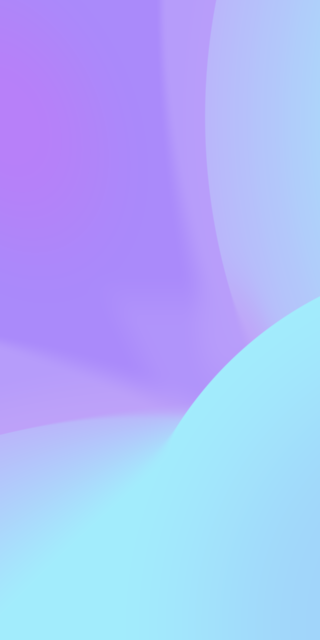
This background is drawn by a Shadertoy shader. Its source:

```glsl
// Soft abstract backdrop: violet field, lilac folds, a pale blue panel at
// the upper right and a large cyan disc at the lower right.
// Layers are curved edges with varying softness, blended back to front.
#define DISC_CENTER vec2(1.526, 0.047)
#define DISC_RADIUS 1.154
#define PANEL_CENTER vec2(2.568, 1.635)
#define PANEL_RADIUS 1.927
#define GLOW_CENTER vec2(0.02, 1.62)
#define STREAK_STRENGTH 0.012

const vec3 VIOLET = vec3(0.665, 0.540, 0.980);
const vec3 MAGENTA = vec3(0.718, 0.500, 0.975);
const vec3 LILAC = vec3(0.712, 0.610, 0.980);
const vec3 ROSE = vec3(0.750, 0.640, 0.975);
const vec3 PERIWINKLE = vec3(0.728, 0.715, 0.980);
const vec3 SKY = vec3(0.680, 0.830, 0.980);
const vec3 CYAN = vec3(0.637, 0.925, 0.990);
const vec3 BLUE = vec3(0.630, 0.835, 0.980);

// Coverage of the positive side of an edge
float cover(float d, float softness) {
    return smoothstep(-softness, softness, d);
}

float hash(float n) {
    return fract(sin(n * 127.1) * 43758.5);
}

// Smooth one-dimensional noise, centred on zero
float streaks(float x) {
    float cell = floor(x);
    float f = fract(x);
    return mix(hash(cell), hash(cell + 1.0), f * f * (3.0 - 2.0 * f)) - 0.5;
}

// Violet field with a slanted magenta glow and a faint central wedge
vec3 violetField(vec2 p) {
    vec2 g = p - GLOW_CENTER;
    g.x += 0.22 * g.y;
    float glow = 1.0 - smoothstep(0.05, 0.46, length(g * vec2(1.0, 0.75)));
    vec3 color = mix(VIOLET, MAGENTA, glow);

    float wedge = cover(1.07 - p.y, 0.09);
    wedge *= cover(p.x - 0.33 - 0.5 * (1.10 - p.y), 0.07);
    color = mix(color, LILAC, 0.55 * wedge);

    float fold = length((p - vec2(0.72, 0.96)) * vec2(1.0, 0.65));
    return mix(color, mix(LILAC, ROSE, 0.4), 0.8 * (1.0 - smoothstep(0.02, 0.16, fold)));
}

// Lilac fold beside the panel, then the panel itself
vec3 addPanel(vec3 color, vec2 p, float pixel) {
    float drop = 2.0 - p.y;
    float foldEdge = 0.503 + 0.147 * drop * drop;
    float fold = cover(p.x - foldEdge, 0.018 + 0.055 * drop * drop);
    float depth = PANEL_RADIUS - distance(p, PANEL_CENTER);
    vec3 foldColor = mix(LILAC, ROSE, 0.25 * smoothstep(-0.12, 0.0, depth));
    color = mix(color, foldColor, fold * smoothstep(0.78, 1.05, p.y));

    float tone = depth / 0.36 + 4.0 * STREAK_STRENGTH * streaks(depth * 45.0);
    vec3 panel = mix(PERIWINKLE, SKY, clamp(tone, 0.0, 1.0));
    float blush = (1.0 - smoothstep(0.92, 1.25, p.y)) * (1.0 - smoothstep(0.0, 0.13, depth));
    panel = mix(panel, ROSE, 0.9 * blush);
    float softness = pixel + 0.02 * (1.0 - smoothstep(0.92, 1.1, p.y));
    return mix(color, panel, cover(depth, softness));
}

// Lilac fold at the left, and the sheet below that fades to cyan
vec3 addLowerSheet(vec3 color, vec2 p, float pixel) {
    float foldEdge = 0.932 - 0.25 * p.x - 0.14 * p.x * p.x;
    float bend = 1.0 - p.x / 0.586;
    float sheetEdge = 0.712 - 0.071 * bend * bend;
    float fold = cover(foldEdge - p.y, 0.025 + 0.09 * p.x);
    float low = smoothstep(0.20, 0.0, p.y - sheetEdge);
    color = mix(color, mix(LILAC, ROSE, 0.75 * low), fold);

    float depth = sheetEdge - p.y;
    float fade = clamp(depth / max(0.57 - 0.8 * p.x, 0.11), 0.0, 1.0);
    vec3 sheet = mix(PERIWINKLE, CYAN, 1.0 - pow(1.0 - fade, 1.25));
    return mix(color, sheet, cover(depth, pixel + 0.09 * p.x * p.x));
}

// Large disc, bright at the rim and bluer toward its middle
vec3 addDisc(vec3 color, vec2 p, float pixel) {
    float depth = DISC_RADIUS - distance(p, DISC_CENTER);
    float tone = smoothstep(-0.05, 0.65, depth) + STREAK_STRENGTH * streaks(depth * 30.0);
    vec3 disc = mix(CYAN, BLUE, clamp(tone, 0.0, 1.0));
    float softness = pixel + 0.10 * (1.0 - smoothstep(0.42, 0.67, p.y));
    return mix(color, disc, cover(depth, softness));
}

void mainImage(out vec4 fragColor, in vec2 fragCoord) {
    // Canvas spans 1 across and 2 up
    vec2 p = fragCoord / iResolution.xy * vec2(1.0, 2.0);
    float pixel = 1.0 / iResolution.x;

    vec3 color = violetField(p);
    color = addPanel(color, p, pixel);
    color = addLowerSheet(color, p, pixel);
    color = addDisc(color, p, pixel);
    fragColor = vec4(color, 1.0);
}
```
